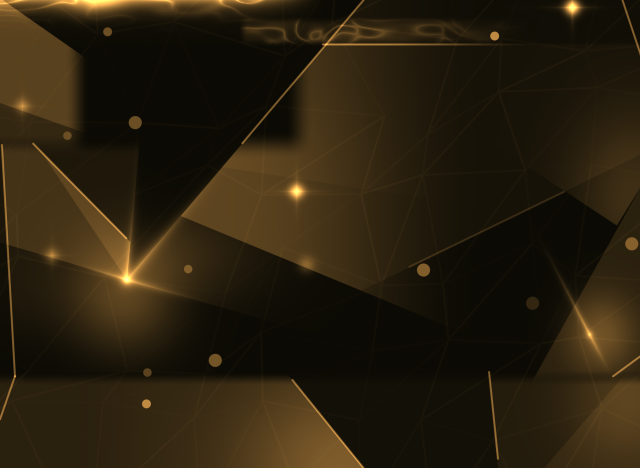
Write a Shadertoy shader that draws this background.

```glsl
// Dark golden backdrop: translucent facets cut by straight edges and lit by soft glows,
// with gold hairlines, beams, a faint wire mesh, discs, sparkles and smoky wisps.
// A scalar light is summed in units of 1/100 canvas height, then tinted gold.

const vec2 HUB = vec2(27.1, 40.2), RAY_TIP = vec2(29.8, 68.8), RIDGE = vec2(77.7, 100);

float hash(vec2 c) { return fract(sin(dot(c, vec2(127.1, 311.7))) * 43758.5); }

float noise(vec2 p) {
  vec2 c = floor(p), f = smoothstep(0., 1., p - c), e = vec2(1, 0);
  return mix(mix(hash(c), hash(c + e), f.x), mix(hash(c + e.yx), hash(c + e.xx), f.x), f.y);
}

// Smooth 0 to 1 as x goes from a to b, in either direction
float ramp(float a, float b, float x) {
  float t = clamp((x - a) / (b - a), 0., 1.);
  return t * t * (3. - 2. * t);
}

// 1 on the left of the directed line xy to zw
float side(vec2 p, vec4 line) {
  vec2 d = normalize(line.zw - line.xy), q = p - line.xy;
  return ramp(-.15, .15, d.x * q.y - d.y * q.x);
}

// Box from corner xy to corner zw
float softBox(vec2 p, vec4 box, float soft) {
  vec2 s = smoothstep(box.xy - soft, box.xy + soft, p) - smoothstep(box.zw - soft, box.zw + soft, p);
  return s.x * s.y;
}

// Centre xy, radii zw
float glow(vec2 p, vec4 spot) {
  vec2 q = (p - spot.xy) / spot.zw;
  return exp(-dot(q, q));
}

// x: distance to the segment, y: position along it
vec2 segment(vec2 p, vec4 line) {
  vec2 q = p - line.xy, d = line.zw - line.xy;
  float t = clamp(dot(q, d) / dot(d, d), 0., 1.);
  return vec2(length(q - d * t), t);
}

float hairline(vec2 p, vec4 line) { return ramp(.36, .05, segment(p, line).x); }

// Ray fading from the hub to its tip
float beam(vec2 p, vec2 hub, vec2 tip, float width) {
  vec2 s = segment(p, vec4(hub, tip));
  return exp(-s.x / width) * (1. - s.y) * (1. - s.y);
}

float sparkle(vec2 p, vec2 centre) {
  vec2 q = abs(p - centre) / 1.9, arm = vec2(.9, 4);
  return exp(-1.6 * dot(q, q)) + .5 * (exp(-dot(q, arm)) + exp(-dot(q, arm.yx)));
}

vec2 meshNode(vec2 c) { return c + .15 + .7 * vec2(hash(c), hash(c + 37.)); }

// Jittered grid of triangles
float mesh(vec2 p, float size) {
  float m = 0.;
  for (int i = 0; i < 27; i++) {
    int k = i / 9;
    vec2 c = floor(p / size) + vec2(i % 3, i / 3 % 3) - 1.;
    vec2 next = c + vec2(1 - k / 2, (k + 1) / 2);
    m = max(m, hairline(p, vec4(meshNode(c), meshNode(next)) * size) * hash(c + next));
  }
  return m;
}

float leftFacets(vec2 p) {
  float corner = softBox(p, vec4(-9, 69, 16.5, 120), 2.5) * side(p, vec4(28.6, 80.4, 2, 99));
  float room = softBox(p, vec4(-9, 20, 60, 68.5), 1.8);
  room *= 1. - .7 * side(p, vec4(3.2, 19.6, .4, 69.3));
  float high = side(p, vec4(0, 48.2, HUB));
  float wall = high * (1. - side(p, vec4(RAY_TIP, HUB)));
  float slope = 1. - side(p, vec4(7.1, 69.3, 46.4, 29.5));
  float fan = slope * side(p, vec4(11.6, 63.4, HUB));
  float under = (1. - high) * ramp(45., 15., p.x) * ramp(20., 40., p.y);
  return corner * (.16 + .14 * side(p, vec4(0, 78, 17, 72)))
    + room * (wall * (.07 + .15 * slope + .1 * fan) + .08 * under + .27 * glow(p, vec4(27, 37, 11, 12)));
}

float mainFacet(vec2 p) {
  float l = .31 * ramp(103., 48., p.x) * (1. - .25 * ramp(60., 92., p.y));
  l *= .88 + .12 * side(p, vec4(47.3, 64.3, 94.6, 57.1));
  l += .045 * side(p, vec4(87.5, 42.9, 120.5, 59));
  l *= 1. - .6 * ramp(90.3, 91., p.y);
  float lower = .16 * glow(p, vec4(36, 46, 20, 12)) * side(p, vec4(HUB, 60.7, 30.4));
  float shade = softBox(p, vec4(-9, 69, 64, 120), 3.);
  return side(p, vec4(RIDGE, HUB)) * (1. - shade) * mix(lower, l, side(p, vec4(40.2, 53.2, 121.4, 19.6)));
}

float rightFacets(vec2 p) {
  vec2 notch = vec2(131.8, 51.8), rim = vec2(137.1, 60.4);
  float upper = side(p, vec4(120.5, 59.3, notch)) * side(p, vec4(notch, rim));
  float lower = .12 * side(p, vec4(rim, 122.3, 33.9)) + .27 * glow(p, vec4(128.6, 28.5, 7, 8));
  return .2 * upper * glow(p, vec4(135, 58, 13, 18)) + lower * ramp(18., 21., p.y);
}

float floorFacets(vec2 p) {
  float left = side(p, vec4(77.7, 0, 62.5, 18.8)), right = side(p, vec4(104.5, 20.5, 106.4, 0));
  float l = left * (.09 + .03 * ramp(15., 35., p.x) + .3 * glow(p, vec4(73, 0, 22, 19)));
  l += .03 + right * (.06 + .17 * glow(p, vec4(134, 15, 13, 14)));
  l += .06 * side(p, vec4(137, 24, 123.2, 8));
  return l * ramp(20.5, 17.5, p.y);
}

// Smoky streaks along the top
float wisps(vec2 p) {
  float n = noise(p * vec2(.16, .5) + 2. * noise(p * .15));
  float ridge = pow(1. - abs(2. * n - 1.), 3.);
  float rim = exp((p.y - 100.) * .65) * ramp(70., 50., p.x) * (.65 + .6 * ridge);
  float band = softBox(p, vec4(52, 91, 112, 95.5), 1.) * ramp(118., 75., p.x);
  return rim + band * (.08 + .25 * ridge) + .5 * glow(p, vec4(20, 100, 6, 3));
}

float beams(vec2 p, vec2 spark) {
  return .55 * (beam(p, HUB, RAY_TIP, .6) + beam(p, HUB, vec2(54, 72), .9)
    + beam(p, HUB, vec2(46, 34.6), .6) + beam(p, HUB, vec2(14, 44), .5)
    + beam(p, spark, vec2(113.4, 52.7), .4) + beam(p, spark, vec2(131, 19), .5));
}

void mainImage(out vec4 fragColor, in vec2 fragCoord) {
  vec2 p = fragCoord / iResolution.y * 100.;
  float light = .045 + leftFacets(p) + mainFacet(p) + rightFacets(p) + floorFacets(p);
  light += .035 * mesh(p, 17.) + wisps(p) + beams(p, vec2(126, 28.5));
  // Gold edges
  vec4 edges[] = vec4[](vec4(.4, 69, 3.2, 19.6), vec4(3.2, 19.6, 0, 10.4), vec4(133, 100, 137, 88),
    vec4(104.5, 20.5, 106.4, 2), vec4(62.5, 18.8, 77.7, 0), vec4(RIDGE, 51.8, 69.4),
    vec4(7.1, 69.3, 27, 49.1), vec4(131, 19.6, 137, 24));
  for (int i = 0; i < 8; i++) light += .45 * hairline(p, edges[i]);
  light += .15 * hairline(p, vec4(87.5, 43, 120.5, 59));
  light += .5 * hairline(p, vec4(69, 90.5, 115, 90.5)) * ramp(116., 80., p.x);
  // Discs: centre, radius, brightness
  vec4 discs[] = vec4[](vec4(23, 93.2, .95, .42), vec4(28.9, 73.8, 1.4, .42), vec4(14.4, 71, .9, .42),
    vec4(40.2, 42.5, .9, .5), vec4(46, 23, 1.4, .45), vec4(31.5, 20.4, .9, .36),
    vec4(31.3, 13.7, .95, .75), vec4(90.5, 42.3, 1.4, .5), vec4(113.8, 35.2, 1.4, .2),
    vec4(135, 47.9, 1.4, .52), vec4(105.7, 92.3, .95, .75));
  for (int i = 0; i < 11; i++)
    light = mix(light, discs[i].w, ramp(.15, -.15, length(p - discs[i].xy) - discs[i].z));
  // Sparkles
  light += sparkle(p, vec2(122.3, 98.4)) + .75 * sparkle(p, vec2(63.4, 59.1));
  light += .26 * (sparkle(p, vec2(4.8, 77.3)) + sparkle(p, vec2(11.1, 45.4)));
  light += .25 * glow(p, vec4(65.5, 43.4, 1.7, 1.7));
  fragColor = vec4(min(light * vec3(1, .71, .34) + vec3(0, .008, 0), 1.), 1);
}
```
